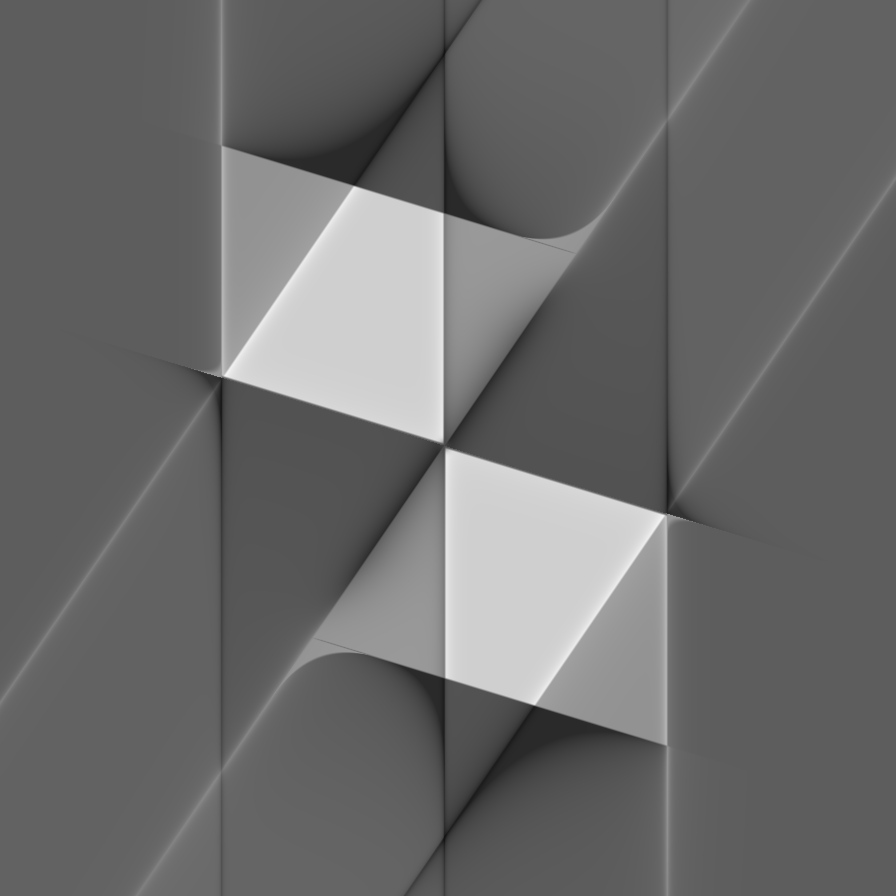
Reproduce this background procedurally as a three.js fragment shader.

```glsl
varying vec2 vUv;

// Soft half-plane: 1 where d is positive
float side(float d) {
  return smoothstep(-0.0016, 0.0016, d);
}

// Thin line with an exponential halo
float ridge(float d, float width) {
  return exp(-abs(d) / width);
}

// Parabola tangent to two axes: below 1 inside the corner
float corner(float a, float b, float reachA, float reachB) {
  return sqrt(max(a, 0.0) / reachA) + sqrt(max(b, 0.0) / reachB);
}

// Shadow filling a corner and fading beyond its parabola
float cornerShade(float a, float b, float reachA, float reachB) {
  float q = corner(a, b, reachA, reachB);
  return exp(-3.0 * max(q - 1.0, 0.0)) * side(a) * side(b);
}

void main() {
  // Fold the plane by a half turn about the crossing
  vec2 p = vUv - vec2(0.496, 0.5025);
  if (p.y + 0.305 * p.x < 0.0) p = -p;

  // Signed distances to the three families of lines
  float x = p.x;
  float left = x + 0.2487;
  float right = x - 0.2487;
  float base = (p.y + 0.305 * x) / 1.045;
  float top = base - 0.248;
  float diag = (p.y - 1.46 * x) / 1.77;
  float upperDiag = diag - 0.247;
  float lowerDiag = diag + 0.247;

  // Background planes
  float v = 0.365;
  v -= 0.045 * side(-diag) * side(-right) * exp(-base * 2.5);
  v += 0.03 * side(diag) * side(x) * smoothstep(0.0, 0.25, top);
  v += 0.02 * side(right) * side(lowerDiag);
  float wedge = side(-upperDiag) * side(-x) * side(top);
  v -= wedge * (0.04 + 0.1 * ridge(upperDiag, 0.018));

  // Curved shadows in the corners
  v -= 0.2 * side(left) * cornerShade(top, upperDiag, 0.168, 0.12);
  v -= 0.2 * side(diag) * cornerShade(top, x, 0.09, 0.065);
  v -= 0.17 * cornerShade(base, right, 0.06, 0.035);

  // Dark seams
  v -= 0.1 * ridge(x, 0.002) * side(top);
  v -= 0.09 * ridge(right, 0.002);
  v -= 0.1 * ridge(right, 0.006) * exp(-base * 7.0);
  v -= 0.08 * ridge(upperDiag, 0.003) * side(top);
  float inner = 1.0 - smoothstep(0.12, 0.26, base);
  v -= 0.18 * side(-diag) * ridge(diag, 0.013) * inner;

  // Bright rays leaving the band
  float outer = smoothstep(0.16, 0.27, base);
  v += outer * exp(-max(top, 0.0) * 2.5) * (0.16 * ridge(diag, 0.004) + 0.06 * ridge(diag, 0.02));
  float aboveTop = side(top) * exp(-max(top, 0.0) * 2.2);
  v += aboveTop * (0.2 * ridge(left, 0.003) + 0.06 * ridge(left, 0.025));
  v += side(right) * (0.1 * ridge(lowerDiag, 0.003) + 0.03 * ridge(lowerDiag, 0.015));
  v += 0.09 * side(-left) * side(-top) * ridge(left, 0.012);

  // Pale band with a curved right tip
  float tip = side(top) * (1.0 - smoothstep(0.96, 1.04, corner(top, diag, 0.075, 0.072)));
  float band = side(left) * side(diag) * side(base - 0.002) * max(side(-top), tip * side(x));

  float rightTone = 0.38 + 0.22 * (1.0 - exp(-max(diag, 0.0) / 0.026));
  rightTone += 0.2 * smoothstep(0.13, 0.25, base) * ridge(diag, 0.025);
  rightTone -= 0.12 * ridge(x, 0.006);

  float leftTone = 0.57 + 0.06 * ridge(upperDiag, 0.03) + 0.2 * ridge(left, 0.004);

  float brightTone = 0.81 + 0.13 * ridge(x, 0.007) + 0.14 * ridge(upperDiag, 0.007);
  brightTone += 0.04 * ridge(base, 0.02);

  float bandTone = mix(brightTone, rightTone, side(x + 0.001));
  bandTone = mix(bandTone, leftTone, side(upperDiag));
  v = mix(v, bandTone, band);

  // Small spur past the left edge
  float spur = side(-left) * (1.0 - smoothstep(0.7, 1.1, corner(base, -left, 0.025, 0.04)));
  v = mix(v, 0.62, spur * 0.8);

  // Dim knot at the crossing
  v = mix(v, 0.3, 0.7 * exp(-dot(p, p) / 0.00004));

  gl_FragColor = vec4(vec3(clamp(v, 0.08, 0.96)), 1.0);
}
```
